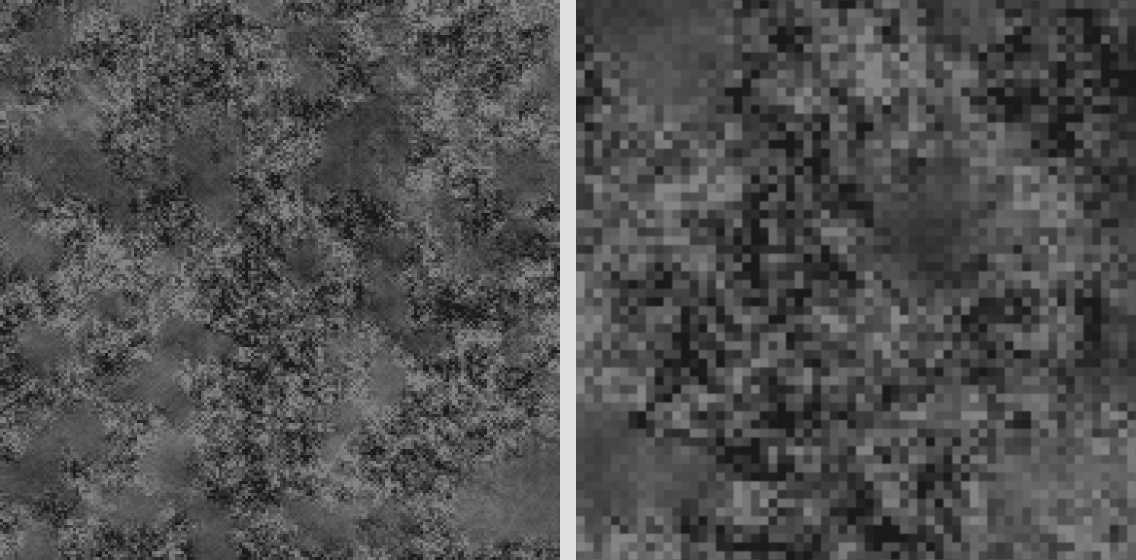
Left: the whole. Right: its middle third, enlarged.
Write a three.js fragment shader that draws this texture.

```glsl
// Dark grey blocky stone: mottled cloud noise under patchy square grain.
#define CELLS 192.0        // grain squares across the canvas
#define EDGE 0.18          // softness of square edges, in cells
#define BASE_FREQ 7.0      // largest blotches across the canvas
#define MOTTLE_AMP 0.135   // contrast of the largest blotches
#define GRAIN_AMP 0.25     // contrast of single squares
#define PATCH_FREQ 13.0    // size of calm and rough patches
#define MEAN_GREY 0.325
#define DARKEST 0.10
#define LIGHTEST 0.52

varying vec2 vUv;

float hash(vec2 p) {
  return fract(sin(dot(p, vec2(127.1, 311.7))) * 43758.5453);
}

float valueNoise(vec2 p) {
  vec2 i = floor(p);
  vec2 f = fract(p);
  f = f * f * (3.0 - 2.0 * f);
  float low = mix(hash(i), hash(i + vec2(1.0, 0.0)), f.x);
  float high = mix(hash(i + vec2(0.0, 1.0)), hash(i + vec2(1.0, 1.0)), f.x);
  return mix(low, high, f.y);
}

// Blotches from wide clouds down to clumps of two or three squares
float mottle(vec2 p, float roughness) {
  float sum = 0.0;
  float freq = BASE_FREQ;
  float amp = MOTTLE_AMP;
  for (int i = 0; i < 4; i++) {
    float patchiness = i < 2 ? 1.0 : roughness;
    vec2 q = p * vec2(0.92, 1.08) * freq + float(i) * 17.3;
    sum += amp * patchiness * (valueNoise(q) - 0.5);
    freq *= 2.27;
    amp *= 1.17;
  }
  return sum;
}

// Grey of one whole square
float cellGrey(vec2 cell) {
  vec2 p = (cell + 0.5) / CELLS;
  float patches = 0.65 * valueNoise(p * PATCH_FREQ + 41.0)
                + 0.35 * valueNoise(p * PATCH_FREQ * 2.6 + 73.0);
  float roughness = mix(0.25, 1.2, smoothstep(0.22, 0.58, patches));
  float grain = GRAIN_AMP * roughness * (hash(cell + 9.0) - 0.5);
  float grey = MEAN_GREY + mottle(p, roughness) + grain;
  return clamp(grey, DARKEST, LIGHTEST);
}

void main() {
  // Blend the four nearest squares across narrow edges
  vec2 grid = vUv * CELLS - 0.5;
  vec2 cell = floor(grid);
  vec2 blend = smoothstep(0.5 - EDGE, 0.5 + EDGE, fract(grid));
  float lower = mix(cellGrey(cell), cellGrey(cell + vec2(1.0, 0.0)), blend.x);
  float upper = mix(cellGrey(cell + vec2(0.0, 1.0)),
                    cellGrey(cell + vec2(1.0, 1.0)), blend.x);
  gl_FragColor = vec4(vec3(mix(lower, upper, blend.y)), 1.0);
}
```
